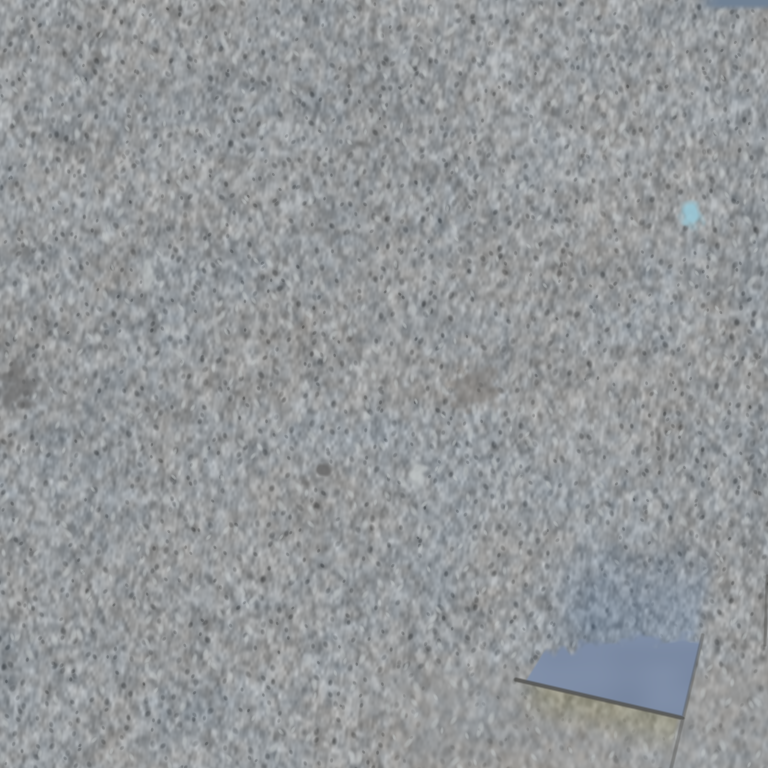
This texture is drawn by a WebGL 2 fragment shader. Its source:

```glsl
#version 300 es
precision highp float;
// Weathered grey stone: two crossed layers of stretched value noise form the
// grain, scattered ellipses add dark pits and pale flakes. Soft stains and a
// smooth blue slab with dark joints lie on top.

uniform vec2 u_resolution;
out vec4 fragColor;

const vec3 STONE = vec3(0.585, 0.598, 0.607);
const vec3 WARM_SHIFT = vec3(0.018, 0.0, -0.018);
const vec3 SLAB_BLUE = vec3(0.49, 0.55, 0.65);
const vec3 HAZE_BLUE = vec3(0.48, 0.545, 0.62);
const vec3 MOSS = vec3(0.57, 0.56, 0.47);
const vec3 JOINT = vec3(0.32, 0.32, 0.31);
const vec3 PAINT_CYAN = vec3(0.60, 0.78, 0.84);
const vec3 STAIN_DARK = vec3(0.40, 0.40, 0.40);
const vec3 STAIN_BROWN = vec3(0.50, 0.48, 0.46);
const vec3 FLAKE = vec3(0.76, 0.78, 0.78);

const vec2 GRAIN_FREQ = vec2(155.0, 92.0);  // grains per canvas, across and up
const float GRAIN_TILT = 0.36;              // lean of each layer, radians
const float GRAIN_CONTRAST = 0.125;
const float FINE_CONTRAST = 0.11;
const float MOTTLE_CONTRAST = 0.05;
const float PIT_CELLS = 75.0;
const float FLAKE_CELLS = 58.0;

// Slab corners, counter-clockwise
const vec2 SLAB_A = vec2(0.684, 0.112);
const vec2 SLAB_B = vec2(0.889, 0.065);
const vec2 SLAB_C = vec2(0.915, 0.173);
const vec2 SLAB_D = vec2(0.710, 0.154);

uint mixBits(uint h) {
  h = (h ^ (h >> 16)) * 0x7feb352du;
  h = (h ^ (h >> 15)) * 0x846ca68bu;
  return h ^ (h >> 16);
}

float hash(vec2 cell, float seed) {
  ivec2 c = ivec2(floor(cell));
  uint h = mixBits(uint(c.x) + mixBits(uint(c.y) + mixBits(uint(seed))));
  return float(h >> 8) / 16777216.0;
}

float noise(vec2 p, float seed) {
  vec2 i = floor(p), f = fract(p);
  f = f * f * (3.0 - 2.0 * f);
  return mix(mix(hash(i, seed), hash(i + vec2(1, 0), seed), f.x),
             mix(hash(i + vec2(0, 1), seed), hash(i + vec2(1, 1), seed), f.x), f.y);
}

vec2 rotate(vec2 p, float a) {
  float c = cos(a), s = sin(a);
  return vec2(c * p.x - s * p.y, s * p.x + c * p.y);
}

// Coverage of scattered, tilted ellipses; density is the share of filled cells
float specks(vec2 p, float cells, float density, vec2 radius, float seed) {
  vec2 q = p * cells;
  float cover = 0.0;
  for (int y = -1; y <= 1; y++)
    for (int x = -1; x <= 1; x++) {
      vec2 cell = floor(q) + vec2(x, y);
      vec2 centre = cell + vec2(hash(cell, seed), hash(cell, seed + 1.0));
      float size = mix(0.6, 1.3, hash(cell, seed + 2.0));
      float tilt = (hash(cell, seed + 3.0) - 0.5) * 1.6;
      float d = length(rotate(q - centre, tilt) / (radius * size));
      float present = step(hash(cell, seed + 4.0), density);
      cover = max(cover, present * (1.0 - smoothstep(0.3, 1.3, d)));
    }
  return cover;
}

// Ragged soft spot
float spot(vec2 p, vec2 centre, vec2 radius) {
  float ragged = (noise(p * 110.0, 40.0) - 0.5) * 0.9;
  return 1.0 - smoothstep(0.4, 1.3, length((p - centre) / radius) + ragged);
}

// Signed distance to the line a-b, positive on its left
float leftOf(vec2 p, vec2 a, vec2 b) {
  vec2 d = normalize(b - a);
  return d.x * (p.y - a.y) - d.y * (p.x - a.x);
}

float segment(vec2 p, vec2 a, vec2 b, float width) {
  vec2 d = b - a;
  float t = clamp(dot(p - a, d) / dot(d, d), 0.0, 1.0);
  return 1.0 - smoothstep(0.3 * width, width + 1.0 / u_resolution.y, length(p - a - d * t));
}

void main() {
  vec2 p = gl_FragCoord.xy / u_resolution;

  // Grain, softer in the worn lower right
  float worn = smoothstep(0.49, 0.54, p.x) * (1.0 - smoothstep(0.10, 0.16, p.y));
  float grain = noise(rotate(p, GRAIN_TILT) * GRAIN_FREQ, 1.0)
              + noise(rotate(p, -GRAIN_TILT) * GRAIN_FREQ, 2.0) - 1.0;
  float fine = noise(rotate(p, 0.12) * GRAIN_FREQ * 1.75, 3.0) - 0.5;
  float mottle = noise(p * 9.0, 4.0) + noise(p * 26.0, 5.0) - 1.0;
  float light = GRAIN_CONTRAST * grain * (1.0 - 0.25 * worn)
              + FINE_CONTRAST * fine * (1.0 - 0.6 * worn) + MOTTLE_CONTRAST * 0.6 * mottle;
  float warmth = noise(p * 14.0, 6.0) + noise(p * 70.0, 7.0) - 1.0 + 0.5 * worn;
  vec3 col = STONE + light + WARM_SHIFT * warmth;

  // Pits and flakes
  col -= 0.13 * (1.0 - 0.5 * worn) * specks(p, PIT_CELLS, 0.30, vec2(0.23, 0.32), 10.0);
  col = mix(col, FLAKE, 0.5 * specks(p, FLAKE_CELLS, 0.20, vec2(0.20, 0.40), 20.0));

  // Stains and chips
  col = mix(col, STAIN_DARK, 0.65 * spot(p, vec2(0.023, 0.497), vec2(0.026, 0.031)));
  col = mix(col, STAIN_BROWN, 0.5 * spot(p, vec2(0.615, 0.495), vec2(0.034, 0.030)));
  col = mix(col, STAIN_DARK, 0.8 * spot(p, vec2(0.419, 0.388), vec2(0.012, 0.007)));
  col = mix(col, FLAKE, 0.8 * spot(p, vec2(0.544, 0.380), vec2(0.010, 0.018)));
  col = mix(col, FLAKE, 0.6 * spot(p, vec2(0.193, 0.645), vec2(0.009, 0.022)));
  col = mix(col, PAINT_CYAN, 0.9 * spot(p, vec2(0.901, 0.720), vec2(0.014, 0.019)));

  // Blue haze above the slab, moss below it
  float base = leftOf(p, SLAB_A, SLAB_B);
  float side = leftOf(p, SLAB_B, SLAB_C);
  float haze = smoothstep(0.69, 0.78, p.x) * smoothstep(-0.005, 0.02, side)
             * smoothstep(0.13, 0.17, p.y) * (1.0 - smoothstep(0.19, 0.33, p.y));
  col = mix(col, HAZE_BLUE + light * 0.8, 0.65 * haze);
  float moss = smoothstep(-0.06, -0.005, base) * step(base, 0.0)
             * smoothstep(0.66, 0.72, p.x) * smoothstep(0.0, 0.01, side);
  col = mix(col, MOSS + light, 0.65 * moss);

  // Slab with a ragged upper edge, and the blue strip in the top corner
  float aa = 1.5 / u_resolution.y;
  float top = leftOf(p, SLAB_C, SLAB_D) + 0.02 * (noise(p * 90.0, 30.0) - 0.5);
  float sides = min(min(base, side), leftOf(p, SLAB_D, SLAB_A));
  float slab = smoothstep(-aa, aa, sides) * smoothstep(-0.006, 0.008, top);
  vec3 slabCol = SLAB_BLUE + 0.035 * (noise(p * vec2(22.0, 34.0), 31.0) - 0.5) + 0.12 * (p.y - 0.12);
  col = mix(col, slabCol, slab);
  col = mix(col, HAZE_BLUE - 0.04, smoothstep(0.90, 0.94, p.x) * smoothstep(0.984, 0.996, p.y));

  // Joints
  float joint = 0.85 * segment(p, SLAB_A - vec2(0.012, -0.003), SLAB_B, 0.003);
  joint = max(joint, 0.45 * segment(p, vec2(0.874, 0.0), SLAB_C, 0.0025));
  joint = max(joint, 0.5 * segment(p, vec2(0.996, 0.16), vec2(0.999, 0.25), 0.002));
  col = mix(col, JOINT, joint);

  fragColor = vec4(clamp(col, 0.0, 1.0), 1.0);
}
```
